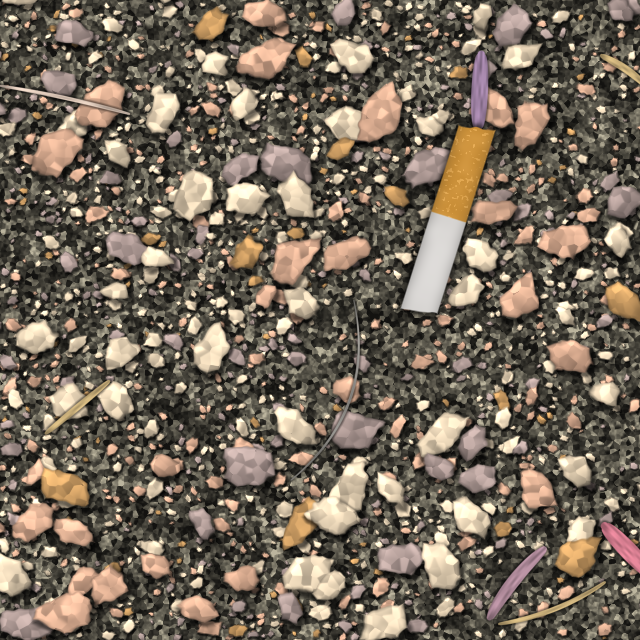
Give the GLSL for this texture, as a WebGL 1 fragment shader.

```glsl
precision highp float;
// Sunlit gritty asphalt with pale pebbles, dry straws, petals and a cigarette butt.
uniform vec2 u_resolution;

float hash(vec2 p) {
  vec3 q = fract(p.xyx * vec3(0.1031, 0.1030, 0.0973));
  q += dot(q, q.yzx + 33.33);
  return fract((q.x + q.y) * q.z);
}

vec2 hash2(vec2 p) {
  return vec2(hash(p + 17.3), hash(p + 71.9));
}

float noise(vec2 p) {
  vec2 i = floor(p), f = fract(p);
  f = f * f * (3.0 - 2.0 * f);
  return mix(mix(hash(i), hash(i + vec2(1, 0)), f.x),
             mix(hash(i + vec2(0, 1)), hash(i + vec2(1, 1)), f.x), f.y);
}

// Soft-edged Voronoi cells, each with a random level
float grains(vec2 p) {
  vec2 cell = floor(p);
  float sum = 0.0, total = 0.0;
  for (int y = -1; y <= 1; y++)
  for (int x = -1; x <= 1; x++) {
    vec2 id = cell + vec2(x, y);
    vec2 d = id + hash2(id) - p;
    float w = exp(-16.0 * dot(d, d));
    sum += w * hash(id + 5.7);
    total += w;
  }
  return sum / max(total, 1e-6);
}

// Angular stone: the overlap of seven randomly pushed half planes
float stone(vec2 p, float radius, vec2 id) {
  float d = -1.0;
  for (int k = 0; k < 7; k++) {
    float fk = float(k);
    float a = (fk + 0.7 * hash(id + fk * 3.1)) * 0.8976;
    d = max(d, dot(p, vec2(cos(a), sin(a))) - radius * (0.7 + 0.4 * hash(id - fk * 2.3)));
  }
  return d;
}

vec3 stoneColor(float pick) {
  vec3 c = mix(vec3(0.93, 0.85, 0.73), vec3(0.86, 0.68, 0.57), step(0.42, pick));
  c = mix(c, vec3(0.68, 0.60, 0.58), step(0.72, pick));
  return mix(c, vec3(0.78, 0.60, 0.38), step(0.94, pick));
}

// One layer of stones with their shadows, drawn over the ground
vec3 pebbles(vec3 col, vec2 uv, float scale, float density, vec2 radii, float mottle) {
  vec2 p = uv * scale;
  vec2 cell = floor(p);
  float aa = 1.2 * scale / u_resolution.y;
  for (int y = 1; y >= -1; y--)
  for (int x = -1; x <= 1; x++) {
    vec2 id = cell + vec2(x, y);
    vec2 seed = id + scale * 3.0;
    float crowd = density * (0.55 + 0.9 * noise(id / scale * 5.0 + 9.0)) * mix(1.25, 0.75, id.x / scale);
    if (hash(seed + 41.0) > crowd) continue;
    vec2 q = p - id - 0.2 - 0.6 * hash2(seed);
    float turn = (hash(seed + 8.0) - 0.5) * 2.4;
    mat2 spin = mat2(cos(turn), -sin(turn), sin(turn), cos(turn));
    float radius = mix(radii.x, radii.y, hash(seed + 23.0));
    vec2 stretch = vec2(0.82, 1.2);
    float wobble = (noise(p * 7.0) - 0.5) * 0.08;
    float d = stone(spin * q * stretch, radius, seed) + wobble;
    float shadow = stone(spin * (q + vec2(-0.05, 0.08)) * stretch, radius, seed) + wobble;
    col *= 1.0 - 0.6 * (1.0 - smoothstep(-0.02, 0.12, shadow));
    vec3 c = stoneColor(hash(seed + 61.0));
    c *= 0.72 + 0.42 * mottle + 0.15 * noise(p * 5.0) + 0.16 * dot(q, vec2(-0.5, 1.0)) / radius;
    c *= mix(0.78, 1.0, smoothstep(0.0, 0.08, -d));
    col = mix(col, c, 1.0 - smoothstep(-aa, aa, d));
  }
  return col;
}

// Bowed tapering strand from a to b, with a lengthwise stripe
vec3 strand(vec3 col, vec2 p, vec2 a, vec2 b, float bow, float width, vec3 tint) {
  vec2 ab = b - a;
  float len = length(ab);
  float t = clamp(dot(p - a, ab) / (len * len), 0.0, 1.0);
  vec2 side = vec2(-ab.y, ab.x) / len;
  vec2 off = p - a - ab * t - side * bow * 4.0 * t * (1.0 - t);
  float w = width * (0.45 + 0.55 * sqrt(4.0 * t * (1.0 - t)));
  float d = length(off) - w;
  float aa = 0.8 / u_resolution.y;
  col *= 1.0 - 0.45 * (1.0 - smoothstep(0.0, 0.005, d));
  float stripe = 0.75 + 0.45 * noise(vec2(dot(off, side) * 260.0, t * 6.0));
  return mix(col, tint * stripe, 1.0 - smoothstep(-aa, aa, d));
}

// Orange filter above a white paper stub
vec3 cigarette(vec3 col, vec2 uv) {
  vec2 axis = normalize(vec2(0.092, 0.290));
  vec2 p = uv - vec2(0.700, 0.657);
  vec2 q = vec2(dot(p, vec2(axis.y, -axis.x)), dot(p, axis));
  float aa = 1.0 / u_resolution.y;
  float ragged = 0.004 * (noise(uv * 90.0) - 0.5);
  float d = max(abs(q.x) - 0.0285, abs(q.y - 0.15 * q.x) - 0.150 + ragged);
  col *= 1.0 - 0.55 * (1.0 - smoothstep(-0.002, 0.012, d));
  float speck = smoothstep(0.72, 0.9, noise(q * 260.0));
  vec3 cork = vec3(0.83, 0.60, 0.26) + 0.10 * speck - 0.05 * noise(q * 60.0);
  vec3 paper = vec3(0.84, 0.83, 0.82) + 0.04 * noise(q * 40.0);
  vec3 c = mix(paper, cork, smoothstep(-aa, aa, q.y - 0.004));
  c *= 1.0 - 0.18 * pow(abs(q.x) / 0.0285, 3.0);
  return mix(col, c, 1.0 - smoothstep(-aa, aa, d));
}

void main() {
  vec2 uv = gl_FragCoord.xy / u_resolution.y;
  // Dark grit
  float level = 0.62 * grains(uv * 125.0) + 0.2 * noise(uv * 260.0) + 0.18 * noise(uv * 28.0);
  level = clamp((level - 0.5) * 1.45 + 0.47, 0.0, 1.0);
  vec3 col = (0.07 + 0.38 * level + 0.26 * pow(level, 4.0)) * vec3(1.04, 1.0, 0.87);
  // Stones, small to large
  float mottle = grains(uv * 70.0);
  col = pebbles(col, uv, 62.0, 0.34, vec2(0.16, 0.42), mottle);
  col = pebbles(col, uv, 31.0, 0.34, vec2(0.16, 0.46), mottle);
  col = pebbles(col, uv, 14.0, 0.36, vec2(0.24, 0.52), mottle);
  // Straws and a hair
  vec3 straw = vec3(0.76, 0.66, 0.46);
  col = strand(col, uv, vec2(0.0, 0.866), vec2(0.202, 0.822), 0.003, 0.003, vec3(0.84, 0.76, 0.70));
  col = strand(col, uv, vec2(0.072, 0.323), vec2(0.170, 0.404), 0.0, 0.005, straw);
  col = strand(col, uv, vec2(0.780, 0.025), vec2(0.945, 0.090), -0.01, 0.004, straw);
  col = strand(col, uv, vec2(0.940, 0.913), vec2(1.010, 0.865), 0.004, 0.006, straw);
  col = strand(col, uv, vec2(0.553, 0.530), vec2(0.455, 0.250), 0.045, 0.002, vec3(0.55, 0.54, 0.52));
  // Petals
  col = strand(col, uv, vec2(0.747, 0.800), vec2(0.752, 0.915), 0.0, 0.013, vec3(0.60, 0.49, 0.62));
  col = strand(col, uv, vec2(0.765, 0.035), vec2(0.850, 0.142), 0.006, 0.010, vec3(0.66, 0.52, 0.58));
  col = strand(col, uv, vec2(0.945, 0.178), vec2(1.020, 0.100), 0.0, 0.014, vec3(0.82, 0.48, 0.55));
  col = cigarette(col, uv);
  gl_FragColor = vec4(clamp(col, 0.0, 1.0), 1.0);
}
```
